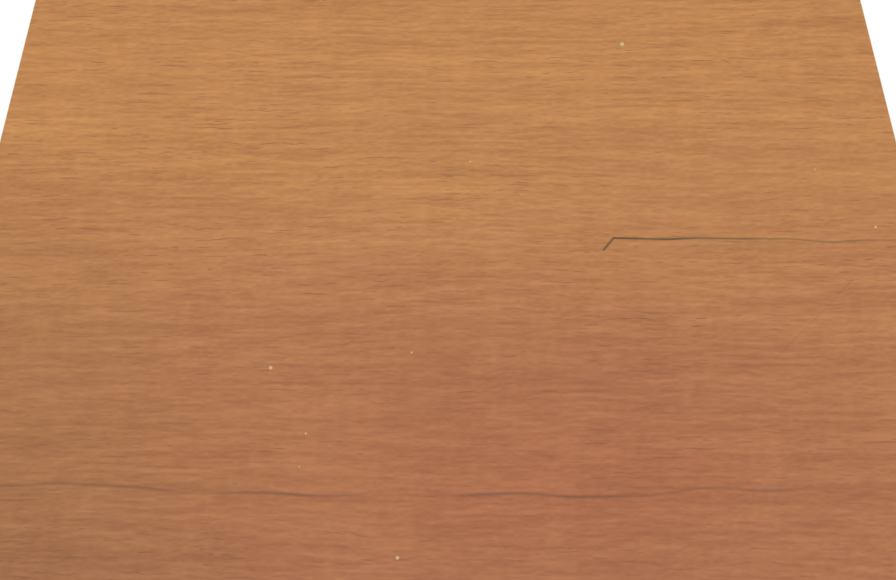
A WebGL 1 fragment shader for this texture:

```glsl
precision highp float;
// A varnished wooden board seen at a slant, with white showing at the top corners.
// Stretched value noise gives bands, fibres and ragged pores; jittered cells give
// pale specks, and segment distances the crack, the scratch and the long dark seam.

#define FIBRE_CONTRAST 0.19
#define BAND_CONTRAST 0.07
#define PORE_STRENGTH 0.50
#define PORE_DENSITY 0.50
#define MOTTLE 0.30
#define PERSPECTIVE 0.22
#define SPECK_DENSITY 0.05
#define CORNER_WIDTH 0.040
#define CORNER_BOTTOM 0.755

uniform vec2 u_resolution;

const vec3 HONEY = vec3(0.752, 0.530, 0.336);
const vec3 TAN = vec3(0.675, 0.462, 0.328);
const vec3 RUSSET = vec3(0.675, 0.425, 0.310);
const vec3 PORE = vec3(0.500, 0.350, 0.275);
const vec3 CRACK = vec3(0.390, 0.320, 0.240);
const vec3 SPECK = vec3(0.860, 0.740, 0.590);

float hash(vec2 p) {
  return fract(sin(dot(p, vec2(127.1, 311.7))) * 43758.5453);
}

float noise(vec2 p) {
  vec2 i = floor(p);
  vec2 f = fract(p);
  f = f * f * (3.0 - 2.0 * f);
  float low = mix(hash(i), hash(i + vec2(1.0, 0.0)), f.x);
  float high = mix(hash(i + vec2(0.0, 1.0)), hash(i + vec2(1.0, 1.0)), f.x);
  return mix(low, high, f.y);
}

float segmentDistance(vec2 p, vec2 a, vec2 b) {
  vec2 d = b - a;
  return length(p - a - d * clamp(dot(p - a, d) / dot(d, d), 0.0, 1.0));
}

float stroke(float dist, float halfWidth, float blur) {
  return 1.0 - smoothstep(halfWidth - blur, halfWidth + blur, dist);
}

// One tapered, wavering dash per cell, kept inside its cell.
float pores(vec2 p, vec2 cell, float seed, float blur) {
  float row = floor(p.y / cell.y);
  p.x += cell.x * hash(vec2(row, seed));
  vec2 id = vec2(floor(p.x / cell.x), row) + seed;
  vec2 local = (fract(p / cell) - 0.5) * cell;
  float halfLength = cell.x * mix(0.10, 0.45, hash(id + 3.7));
  local.x -= (hash(id + 9.1) - 0.5) * (cell.x - 2.0 * halfLength);
  local.y -= (hash(id + 5.3) - 0.5) * cell.y * 0.4;
  local.y += (noise(vec2(p.x * 60.0, row)) - 0.5) * cell.y * 0.3;
  float taper = 1.0 - smoothstep(0.3, 1.0, abs(local.x) / halfLength);
  float line = stroke(abs(local.y), 0.0012, blur);
  return step(hash(id + 1.9), PORE_DENSITY) * taper * line * mix(0.2, 1.0, hash(id + 7.7));
}

// Rare pale dots of varying size.
float specks(vec2 p, float cell, float blur) {
  vec2 id = floor(p / cell);
  vec2 jitter = 0.2 + 0.6 * vec2(hash(id + 2.3), hash(id + 6.1));
  float radius = mix(0.001, 0.004, pow(hash(id + 4.4), 3.0));
  float dotMask = stroke(length((fract(p / cell) - jitter) * cell), radius, blur);
  return dotMask * step(hash(id + 8.2), SPECK_DENSITY);
}

void main() {
  vec2 uv = gl_FragCoord.xy / u_resolution;
  vec2 p = gl_FragCoord.xy / u_resolution.y;
  float pixel = 1.0 / u_resolution.y;
  float blur = max(pixel, 0.0018);

  // Board plane: the grain narrows towards the far edge and wavers slightly.
  vec2 board = vec2((uv.x - 0.5) * 1.54 * (1.0 + 0.12 * uv.y) + 4.0,
                    uv.y * (1.0 + PERSPECTIVE * uv.y) + 2.0);
  board.y += 0.014 * noise(board * vec2(2.5, 4.0)) + 0.004 * noise(board * vec2(16.0, 24.0));

  // Broad tone: honey far away, tan in front, with a russet patch and dull left edge.
  float mottle = noise(board * vec2(1.6, 5.0) + 11.0) - 0.5;
  float nearness = 1.0 - clamp((uv.y + MOTTLE * mottle) / 0.85, 0.0, 1.0);
  vec3 color = mix(HONEY, TAN, nearness);
  vec2 patchOffset = (uv - vec2(0.62, 0.18)) / vec2(0.40, 0.26);
  color = mix(color, RUSSET, 0.75 * exp(-dot(patchOffset, patchOffset)));
  color *= 1.0 - 0.06 * smoothstep(0.4, 0.0, uv.x) * smoothstep(0.9, 0.2, uv.y);

  // Bands, then fibres that are short, uneven and finely grained.
  float band = 0.6 * noise(board * vec2(1.5, 24.0)) + 0.4 * noise(board * vec2(4.0, 60.0)) - 0.5;
  float fibre = 0.40 * noise(board * vec2(11.0, 120.0)) + 0.35 * noise(board * vec2(38.0, 190.0))
              + 0.25 * noise(board * vec2(110.0, 260.0)) - 0.5;
  color *= 1.0 + (BAND_CONTRAST * band + FIBRE_CONTRAST * fibre) * vec3(0.9, 1.15, 1.1);

  // Ragged pores gather in some bands and fade in others.
  float pore = pores(board, vec2(0.12, 0.011), 13.0, blur);
  pore = max(pore, pores(board + 0.37, vec2(0.21, 0.019), 29.0, blur));
  pore = max(pore, 0.8 * pores(board + 0.71, vec2(0.05, 0.009), 47.0, blur));
  pore *= mix(0.3, 1.2, noise(board * vec2(2.5, 16.0) + 5.0));
  pore *= smoothstep(0.1, 0.6, noise(board * vec2(70.0, 200.0)));
  color = mix(color, PORE, PORE_STRENGTH * pore);

  // Long seam near the front, broken along its length.
  float seamY = 0.168 - 0.022 * sin(3.14 * uv.x) + 0.012 * (noise(vec2(p.x * 9.0, 3.0)) - 0.5);
  float seam = stroke(abs(p.y - seamY), 0.002, 2.0 * blur);
  color = mix(color, PORE, 0.9 * seam * noise(vec2(p.x * 12.0, 8.0)));

  // Hooked crack and a faint slanted scratch.
  vec2 q = p + vec2(0.0, 0.006 * (noise(p * 14.0) - 0.5));
  vec2 bend = vec2(1.058, 0.589);
  float crack = stroke(segmentDistance(q, bend, vec2(1.60, 0.583)), 0.0015, blur);
  crack *= mix(0.9, 0.35, smoothstep(1.1, 1.4, p.x)) * mix(0.6, 1.1, noise(p * 25.0));
  crack = max(crack, 0.7 * stroke(segmentDistance(q, bend, vec2(1.041, 0.569)), 0.002, blur));
  color = mix(color, CRACK, crack);
  float scratch = stroke(segmentDistance(q, vec2(1.33, 0.37), vec2(1.47, 0.52)), 0.001, blur);
  color = mix(color, PORE, 0.4 * scratch * noise(p * 30.0));
  color = mix(color, SPECK, 0.8 * specks(p, 0.11, blur));

  // White corners beyond the slanted sides.
  float inset = CORNER_WIDTH * (uv.y - CORNER_BOTTOM) / (1.0 - CORNER_BOTTOM);
  float side = (min(uv.x, 1.0 - uv.x) - inset) * u_resolution.x / u_resolution.y;
  gl_FragColor = vec4(mix(vec3(1.0), color, smoothstep(-pixel, pixel, side)), 1.0);
}
```
